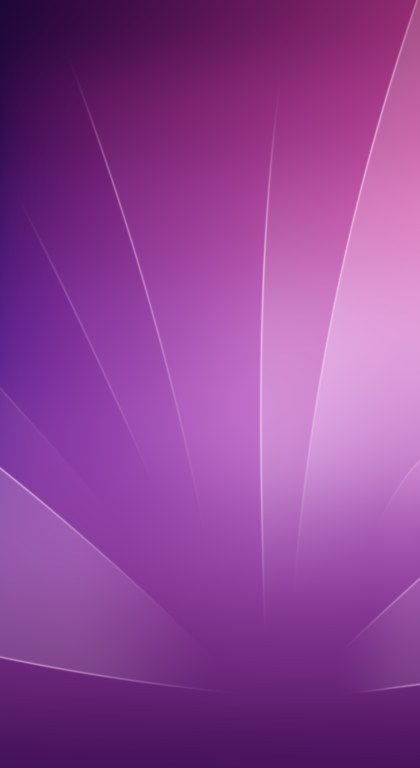
A WebGL 1 fragment shader for this background:

```glsl
precision highp float;
// Violet backdrop of translucent curved sheets fanning up from a low focus, with fine bright rims.

uniform vec2 u_resolution;

// Vertical gradients at the left and right sides, evenly spaced from bottom to top
const vec3 LEFT_0 = vec3(0.25, 0.06, 0.33), RIGHT_0 = vec3(0.27, 0.06, 0.35);
const vec3 LEFT_1 = vec3(0.43, 0.155, 0.49), RIGHT_1 = vec3(0.46, 0.17, 0.51);
const vec3 LEFT_2 = vec3(0.51, 0.23, 0.61), RIGHT_2 = vec3(0.60, 0.27, 0.66);
const vec3 LEFT_3 = vec3(0.45, 0.20, 0.62), RIGHT_3 = vec3(0.74, 0.43, 0.76);
const vec3 LEFT_4 = vec3(0.34, 0.13, 0.54), RIGHT_4 = vec3(0.80, 0.47, 0.77);
const vec3 LEFT_5 = vec3(0.26, 0.085, 0.42), RIGHT_5 = vec3(0.80, 0.37, 0.69);
const vec3 LEFT_6 = vec3(0.165, 0.04, 0.28), RIGHT_6 = vec3(0.70, 0.25, 0.57);
const vec3 LEFT_7 = vec3(0.11, 0.025, 0.21), RIGHT_7 = vec3(0.56, 0.16, 0.43);
const float STOP_GAPS = 7.0;
const float STOP_BLUR = 0.7;
const vec3 CROSS_POWER = vec3(0.65, 1.05, 0.75);

// Central glow
const vec2 GLOW_CENTRE = vec2(0.66, 0.46);
const vec2 GLOW_SIZE = vec2(0.28, 0.20);
const vec3 GLOW_TINT = vec3(0.08, 0.09, 0.07);

// Cubic coefficients: upright edges give x from y, flat edges give y from x
const vec4 RIGHT_EDGE = vec4(0.6825, 0.0035, 0.307, 0.0);
const vec4 CENTRE_EDGE = vec4(0.6405, -0.0485, -0.0646, 0.17);
const vec4 LEFT_EDGE = vec4(0.570, -0.1893, -0.27, 0.0);
const vec4 OUTER_EDGE = vec4(0.6295, -0.6432, -0.195, 0.0);
const vec4 FAINT_EDGE = vec4(0.495, -0.61, 0.0, 0.0);
const vec4 WING_TOP = vec4(0.3906, -0.435, -0.1, 0.0);
const vec4 WING_BASE = vec4(0.1445, -0.115, 0.057, 0.0);
const vec4 FIN_TOP = vec4(-0.318, 0.635, -0.07, 0.0);
const vec4 FIN_BASE = vec4(0.036, 0.073, 0.0, 0.0);
const vec4 SIDE_EDGE = vec4(-3.18, 6.64, -3.06, 0.0);

// Sheet tints and rims
const vec3 RIGHT_TINT = vec3(0.07, 0.14, 0.08);
const vec3 CENTRE_TINT = vec3(0.06, 0.12, 0.04);
const vec3 SOFT_TINT = vec3(0.03, 0.03, 0.02);
const vec3 WING_TINT = vec3(0.08, 0.12, 0.07);
const vec3 RIM_COLOUR = vec3(0.97, 0.82, 0.96);
const float RIM_WIDTH = 0.0014;

void addStop(inout vec4 sum, float level, vec3 left, vec3 right, vec3 across) {
  float d = level / STOP_BLUR;
  sum += exp(-d * d) * vec4(mix(left, right, across), 1.0);
}

vec3 backdrop(vec2 uv) {
  vec3 across = pow(uv.xxx, CROSS_POWER + 0.35 * smoothstep(0.85, 1.0, uv.y));
  float level = uv.y * STOP_GAPS;
  vec4 sum = vec4(0.0);
  addStop(sum, level, LEFT_0, RIGHT_0, across);
  addStop(sum, level - 1.0, LEFT_1, RIGHT_1, across);
  addStop(sum, level - 2.0, LEFT_2, RIGHT_2, across);
  addStop(sum, level - 3.0, LEFT_3, RIGHT_3, across);
  addStop(sum, level - 4.0, LEFT_4, RIGHT_4, across);
  addStop(sum, level - 5.0, LEFT_5, RIGHT_5, across);
  addStop(sum, level - 6.0, LEFT_6, RIGHT_6, across);
  addStop(sum, level - 7.0, LEFT_7, RIGHT_7, across);
  vec2 g = (uv - GLOW_CENTRE) / GLOW_SIZE;
  return sum.rgb / sum.a + GLOW_TINT * exp(-dot(g, g));
}

// Signed distance, in canvas heights, from p.x to the cubic k in p.y
float edgeDistance(vec2 p, vec4 k, vec2 scale) {
  float t = p.y;
  float curve = k.x + t * (k.y + t * (k.z + t * k.w));
  float slope = (k.y + t * (2.0 * k.z + 3.0 * t * k.w)) * scale.x / scale.y;
  return (p.x - curve) * scale.x / sqrt(1.0 + slope * slope);
}

float inside(float d) {
  float pixel = 1.0 / u_resolution.y;
  return smoothstep(-pixel, pixel, d);
}

// Rises over a..b and falls over c..d
float window(float a, float b, float c, float d, float t) {
  return smoothstep(a, b, t) * (1.0 - smoothstep(c, d, t));
}

void addRim(inout vec3 colour, float d, float strength) {
  float r = d / max(RIM_WIDTH, 0.7 / u_resolution.y);
  colour = mix(colour, RIM_COLOUR, strength * exp(-r * r));
}

void addSheet(inout vec3 colour, float d, vec3 tint, float spread, float rim) {
  colour += tint * inside(d) * exp(-max(d, 0.0) / spread);
  addRim(colour, d, rim);
}

void main() {
  vec2 uv = gl_FragCoord.xy / u_resolution;
  float aspect = u_resolution.x / u_resolution.y;
  vec2 upright = vec2(aspect, 1.0), flatScale = upright.yx;
  vec3 colour = backdrop(uv);

  // Upright sheets, brighter to the right of each edge
  addSheet(colour, edgeDistance(uv, OUTER_EDGE, upright), SOFT_TINT * window(0.35, 0.48, 0.58, 0.76, uv.y), 0.08, 0.20 * window(0.36, 0.52, 0.60, 0.76, uv.y));
  addSheet(colour, edgeDistance(uv, LEFT_EDGE, upright), SOFT_TINT * window(0.27, 0.5, 0.75, 0.95, uv.y), 0.12, 0.42 * window(0.28, 0.66, 0.72, 0.94, uv.y));
  addSheet(colour, edgeDistance(uv, CENTRE_EDGE, upright), CENTRE_TINT * window(0.17, 0.42, 0.52, 0.9, uv.y), 0.15, 0.65 * window(0.16, 0.45, 0.62, 0.91, uv.y));
  addSheet(colour, edgeDistance(uv, RIGHT_EDGE, upright), RIGHT_TINT * smoothstep(0.2, 0.6, uv.y), 0.6, 0.6 * window(0.21, 0.6, 0.8, 1.2, uv.y));

  // Faint side folds, brighter below
  addSheet(colour, -edgeDistance(uv.yx, FAINT_EDGE, flatScale), SOFT_TINT * (1.0 - smoothstep(0.05, 0.3, uv.x)), 0.08, 0.12 * (1.0 - smoothstep(0.0, 0.2, uv.x)));
  addSheet(colour, -edgeDistance(uv.yx, SIDE_EDGE, flatScale), SOFT_TINT * smoothstep(0.88, 1.0, uv.x), 0.08, 0.25 * smoothstep(0.89, 1.0, uv.x));

  // Low wings, each between two flat edges
  float wingTop = edgeDistance(uv.yx, WING_TOP, flatScale);
  float wingBase = edgeDistance(uv.yx, WING_BASE, flatScale);
  float finTop = edgeDistance(uv.yx, FIN_TOP, flatScale);
  float finBase = edgeDistance(uv.yx, FIN_BASE, flatScale);
  float leftFade = 1.0 - smoothstep(0.15, 0.55, uv.x);
  float rightFade = smoothstep(0.78, 1.0, uv.x);
  colour += WING_TINT * inside(-wingTop) * inside(wingBase) * leftFade;
  colour += 0.7 * WING_TINT * inside(-finTop) * inside(finBase) * rightFade;
  addRim(colour, wingTop, 0.6 * (1.0 - smoothstep(0.0, 0.45, uv.x)));
  addRim(colour, wingBase, 0.5 * (1.0 - smoothstep(0.05, 0.6, uv.x)));
  addRim(colour, finTop, 0.4 * smoothstep(0.8, 1.0, uv.x));
  addRim(colour, finBase, 0.45 * smoothstep(0.83, 1.0, uv.x));

  gl_FragColor = vec4(clamp(colour, 0.0, 1.0), 1.0);
}
```
